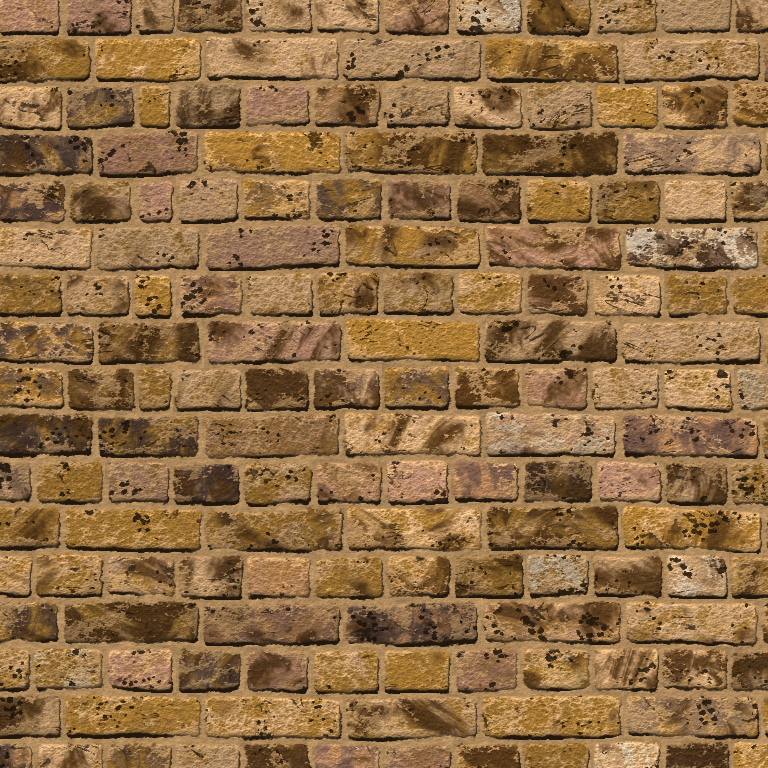
Write a Shadertoy shader that draws this texture.

```glsl
const float COURSE = 0.0612;           // height of one course with its joint
const float COURSE_START = 0.0156;     // part of the top course above the canvas
const float HEADER = 0.0908;           // pitch of short bricks; long ones are double
const float HEADER_PHASE = 0.7708;     // a joint in the header courses
const float STRETCHER_PHASE = 0.8086;  // a joint in the stretcher courses
const float CLOSER_COURSES = 9.5;      // upper courses with a cut brick at the left
const float CLOSER_SHIFT = 0.04;
const vec2 JOINT = vec2(0.0044, 0.0056); // half widths of the mortar joints
const float CORNER = 0.006;
const vec2 SHADOW_OFFSET = vec2(0.0014, 0.0042);

const vec3 MORTAR = vec3(0.66, 0.52, 0.35);
const vec3 OCHRE = vec3(0.58, 0.42, 0.18);
const vec3 TAN = vec3(0.73, 0.58, 0.42);
const vec3 PINK = vec3(0.64, 0.47, 0.38);
const vec3 BROWN = vec3(0.28, 0.18, 0.08);
const vec3 SOOT = vec3(0.24, 0.18, 0.16);
const vec3 LIME = vec3(0.76, 0.70, 0.62);
const vec3 PIT = vec3(0.10, 0.065, 0.03);

vec3 hash3(vec2 p) {
    vec3 q = fract(p.xyx * vec3(0.1031, 0.1030, 0.0973));
    q += dot(q, q.yxz + 33.33);
    return fract((q.xxy + q.yzz) * q.zyx);
}

// Distance to the nearest scattered point
float cellular(vec2 p) {
    vec2 cell = floor(p), f = p - cell;
    float nearest = 2.0;
    for (int y = -1; y <= 1; y++)
        for (int x = -1; x <= 1; x++) {
            vec2 o = vec2(x, y);
            vec2 r = o + hash3(cell + o + 40.0).xy - f;
            nearest = min(nearest, dot(r, r));
        }
    return sqrt(nearest);
}

// Layered cells for the rough grain; about 0.1 to 0.7
float grain(vec2 p) {
    float sum = 0.0, amp = 0.36;
    p *= vec2(95.0, 125.0);
    for (int i = 0; i < 3; i++) {
        sum += amp * cellular(p);
        p = mat2(0.8, 0.6, -0.6, 0.8) * p * 1.9 + 17.3;
        amp *= 0.8;
    }
    return sum;
}

// Layered, warped sines for stains; about 0 to 1
float patches(vec2 p) {
    float sum = 0.0, amp = 0.5;
    for (int i = 0; i < 5; i++) {
        p = mat2(0.8, 0.6, -0.6, 0.8) * p * 1.7 + 1.2 * sin(p.yx);
        sum += amp * sin(p.x) * sin(p.y);
        amp *= 0.65;
    }
    return 0.5 + 0.6 * sum;
}

// Left edge of brick i, slightly irregular
float jointX(float i, float row, float pitch, float phase) {
    return phase + i * pitch + 0.007 * (hash3(vec2(i + 60.0, row + 9.0)).x - 0.5);
}

float roundedBox(vec2 p, vec2 halfSize) {
    vec2 q = abs(p) - halfSize + CORNER;
    return length(max(q, 0.0)) + min(max(q.x, q.y), 0.0) - CORNER;
}

void mainImage(out vec4 fragColor, in vec2 fragCoord) {
    vec2 p = fragCoord / iResolution.y;
    float soft = 0.0008 + 0.6 / iResolution.y;

    // Course, alternating headers and stretchers
    float sag = 0.0016 * sin(p.x * 9.0 + p.y * 5.0) + 0.0009 * sin(p.x * 31.0 + p.y * 40.0);
    float v = (1.0 - p.y + COURSE_START + sag) / COURSE;
    float row = floor(v);
    bool headers = mod(row, 2.0) < 0.5;
    float pitch = headers ? HEADER : 2.0 * HEADER;
    float phase = headers ? HEADER_PHASE : STRETCHER_PHASE;

    // Left of the seam the bond shifts and the last brick is cut short
    float seam = phase - (headers ? 6.0 : 3.0) * pitch + 0.006 * (hash3(vec2(row, 5.0)).y - 0.5);
    bool shifted = row < CLOSER_COURSES && p.x < seam;
    if (shifted) phase += CLOSER_SHIFT;
    float i = floor((p.x - phase) / pitch);
    if (p.x < jointX(i, row, pitch, phase)) i--;
    else if (p.x > jointX(i + 1.0, row, pitch, phase)) i++;
    float left = jointX(i, row, pitch, phase), right = jointX(i + 1.0, row, pitch, phase);
    if (shifted) right = min(right, seam);
    else if (row < CLOSER_COURSES) left = max(left, seam);

    // Brick outline with worn edges
    vec2 id = vec2(i + 30.0 + (shifted ? 50.0 : 0.0), row + 3.0);
    vec3 kind = hash3(id), wear = hash3(id + 71.0);
    vec2 local = vec2(p.x - 0.5 * (left + right), (row + 0.5 - v) * COURSE);
    local.y += (kind.z - 0.5) * 0.05 * local.x;
    vec2 halfSize = vec2(0.5 * (right - left), 0.5 * COURSE) - JOINT - 0.0016 * (wear.xy - 0.5);
    vec2 stainPos = p + 3.0 * kind.xy;
    float stain = patches(stainPos * 42.0);
    float rough = grain(p);
    float ragged = rough - 0.38;
    float chip = 0.005 * ragged + 0.004 * (stain - 0.5);
    float d = roundedBox(local, halfSize) + chip;
    float brick = smoothstep(soft, -soft, d);

    // Brick colours: base, stains, soot and lime bloom, with ragged borders
    vec3 face = mix(OCHRE, TAN, smoothstep(0.15, 0.85, kind.x + 0.8 * (stain - 0.5) + ragged));
    face = mix(face, PINK, smoothstep(0.76, 0.9, wear.x) * (0.5 + 0.5 * stain));
    float burn = smoothstep(0.4, 0.9, patches(stainPos.yx * 30.0) + 0.9 * (kind.y - 0.56) + 0.7 * ragged);
    face = mix(face, BROWN, 0.9 * burn);
    float soot = smoothstep(0.72, 1.0, wear.y) * smoothstep(0.2, 0.7, stain + 0.6 * ragged);
    face = mix(face, SOOT, 0.85 * soot);
    float bloom = smoothstep(0.93, 1.0, wear.z) * smoothstep(0.4, 0.7, 1.0 - stain + ragged);
    face = mix(face, LIME, 0.8 * bloom);

    // Mortar smeared over the borders of the face
    float smear = patches(stainPos * vec2(24.0, 33.0) + 6.0) + ragged + 0.25 * smoothstep(-0.012, 0.0, d);
    face = mix(face, 1.08 * MORTAR, 0.65 * smoothstep(0.62, 0.85, smear));

    // Small ragged pits and sparse flat cracks
    float pitSize = 0.34 * smoothstep(0.5, 0.95, patches(stainPos * 31.0 + 4.0)) * (0.4 + wear.z);
    float pit = smoothstep(0.08, -0.08, cellular(p * vec2(85.0, 105.0)) + 0.7 * ragged - pitSize)
        * smoothstep(0.05, 0.15, pitSize);
    float fissure = abs(patches(stainPos * vec2(14.0, 38.0)) - 0.5) + 0.12 * ragged;
    float crack = smoothstep(0.05, 0.01, fissure) * smoothstep(0.55, 0.8, patches(stainPos * 29.0 + 8.0));
    face = mix(face, PIT, max(0.8 * pit, 0.65 * crack));

    // Relief lit from above, rounded edges
    float relief = rough - grain(p + vec2(-0.0006, 0.0014));
    float rim = smoothstep(-0.007, 0.0, d) * local.y / halfSize.y;
    face *= (0.88 + 0.28 * (kind.z - 0.5) + 0.4 * rough) * (1.0 + 0.85 * relief + 0.2 * rim);

    // Smooth mortar with a broken dark line beneath each brick
    vec3 mortar = MORTAR * (0.9 + 0.3 * rough + 0.2 * (stain - 0.5)) * (1.0 + 0.3 * relief);
    float depth = 0.25 + 1.5 * patches(vec2(p.x * 16.0, row * 7.0));
    vec2 shadowPos = local + SHADOW_OFFSET * vec2(-1.0, clamp(depth, 0.3, 1.5));
    float shade = smoothstep(0.001, -0.001, roundedBox(shadowPos, halfSize) + chip);
    mortar = mix(mortar, PIT, shade * clamp(0.35 + 0.55 * depth, 0.4, 0.95));

    fragColor = vec4(clamp(mix(mortar, face, brick), 0.0, 1.0), 1.0);
}
```
